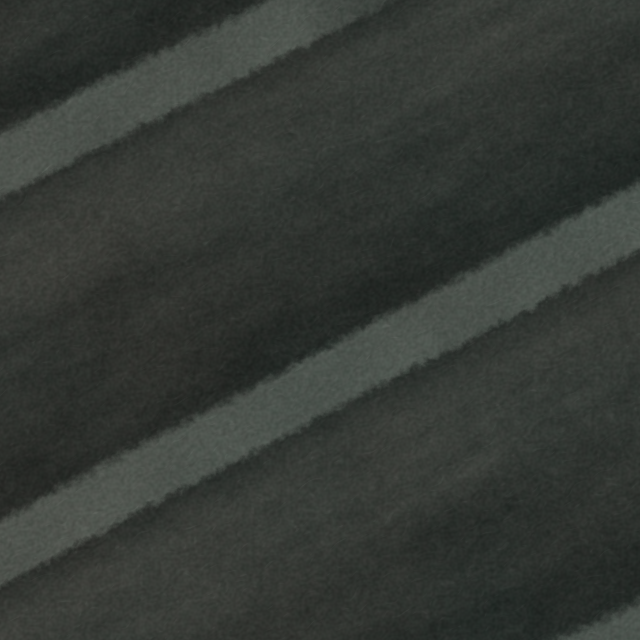
A Shadertoy shader for this texture:

```glsl
// Dark brushed cloth with soft pale diagonal stripes and mottled shading between them.

vec2 gradientAt(vec2 cell) {
    vec3 h = fract(vec3(cell.xyx) * vec3(0.1031, 0.1030, 0.0973));
    h += dot(h, h.yzx + 33.33);
    float angle = 6.2832 * fract((h.x + h.y) * h.z);
    return vec2(cos(angle), sin(angle));
}

// Gradient noise, roughly -0.7 to 0.7
float gradientNoise(vec2 p) {
    vec2 i = floor(p), f = p - i;
    vec2 u = f * f * f * (f * (f * 6.0 - 15.0) + 10.0);
    vec2 e = vec2(0.0, 1.0);
    return mix(mix(dot(gradientAt(i), f), dot(gradientAt(i + e.yx), f - e.yx), u.x),
               mix(dot(gradientAt(i + e), f - e), dot(gradientAt(i + 1.0), f - 1.0), u.x), u.y);
}

float fbm(vec2 p) {
    float sum = 0.0, amplitude = 1.0;
    for (int i = 0; i < 4; i++) {
        sum += amplitude * gradientNoise(p);
        p = mat2(1.6, 1.2, -1.2, 1.6) * p + 7.3;
        amplitude *= 0.5;
    }
    return sum;
}

void mainImage(out vec4 fragColor, in vec2 fragCoord) {
    vec2 uv = fragCoord / iResolution.xy;

    // Slanted height above the middle stripe, stretched towards the right
    float height = uv.y - 0.53 * uv.x - 0.137;
    height *= 1.0 + uv.x * (height > 0.0 ? 0.05 : -0.085);
    float along = dot(uv, vec2(0.884, 0.468));

    // Stripe position with a soft, uneven fray
    float frayed = height + 0.004 * gradientNoise(vec2(along * 5.0, height * 4.0))
                 + 0.005 * fbm(uv * 38.0) + 0.008 * fbm(uv * 80.0 + 2.0);
    float repeat = frayed / 0.605;
    float offset = (repeat - round(repeat)) * 0.605;
    float stripe = smoothstep(-0.061, -0.043, offset) * (1.0 - smoothstep(0.038, 0.064, offset));

    // Shading of the band: darkest just above a stripe, a mid plateau, then lighter
    float streak = fbm(vec2(along * 2.5, height * 11.0) + 3.7);
    float band = fract(height / 0.605 + 0.025 * streak);
    float light = 0.38 * smoothstep(0.12, 0.32, band) + 0.47 * smoothstep(0.44, 0.68, band)
                - 0.55 * smoothstep(0.80, 0.92, band);
    light += 0.22 * streak + 0.16 * fbm(vec2(along * 6.0, height * 30.0));
    light += 0.14 * fbm(uv * 9.0) + 0.16 * fbm(uv * 28.0 + 4.0);
    vec3 color = mix(vec3(0.143, 0.159, 0.146), vec3(0.240, 0.252, 0.232), clamp(light, -0.1, 1.1));

    // Pale stripe, fading where the upper one leaves the canvas
    float fade = smoothstep(0.45, 0.62, uv.x) * smoothstep(0.85, 1.0, uv.y);
    vec3 pale = vec3(0.302, 0.326, 0.302) * (1.0 + 0.08 * fbm(uv * 7.0 + 5.0));
    color = mix(color, pale, stripe * (1.0 - 0.55 * fade));

    // Broad drift from brown at the left to green at the right
    float tint = 0.7 * fbm(uv * 3.2 + 11.0) + 0.25 - 0.7 * uv.x;
    color += vec3(0.011, -0.002, -0.003) * tint;

    // Brushed grain: bent fibres, fine speckle and faint flecks
    vec2 bend = vec2(gradientNoise(uv * 30.0), gradientNoise(uv * 30.0 + 19.0));
    vec2 fibre = mat2(0.88, -0.47, 0.47, 0.88) * uv + 0.016 * bend;
    float strand = gradientNoise(fibre * vec2(75.0, 150.0));
    float grain = strand + 1.2 * gradientNoise(uv * 170.0) + 0.7 * gradientNoise(uv * 95.0 + 8.0);
    grain += 0.9 * smoothstep(0.3, 0.55, gradientNoise(fibre * vec2(60.0, 130.0) + 50.0));
    color += 0.026 * grain * (0.6 + 1.4 * color.g);
    color += 0.011 * gradientNoise(uv * 85.0 + 31.0) * vec3(1.0, -0.2, 0.3);

    fragColor = vec4(color, 1.0);
}
```
